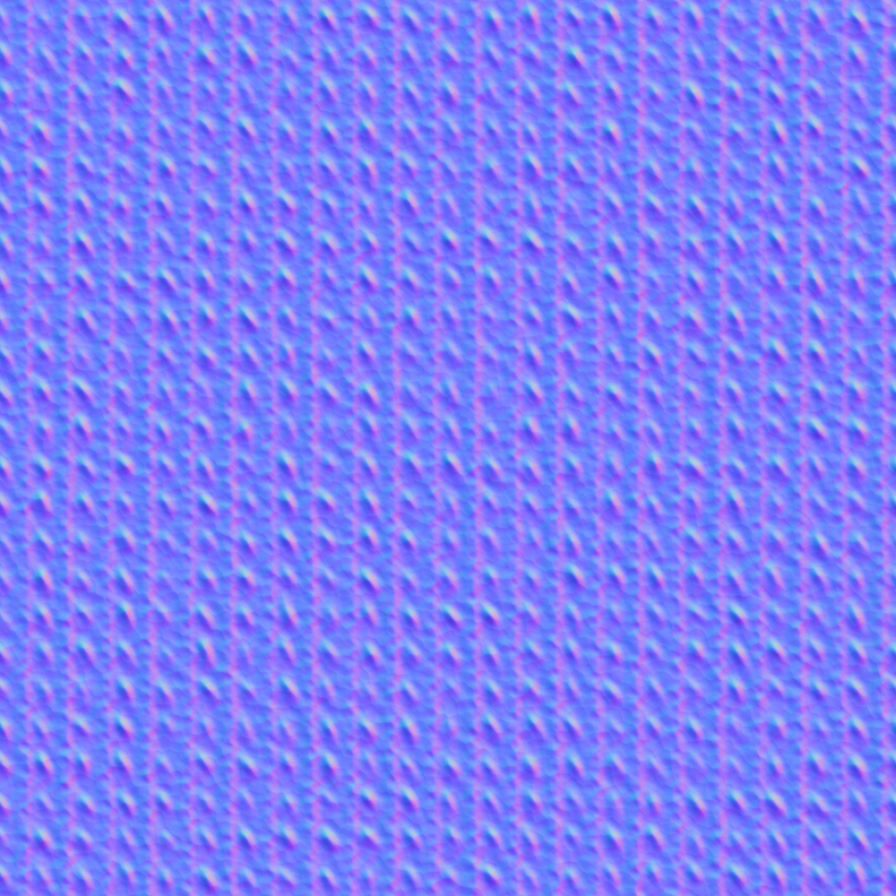
Write a Shadertoy shader that draws this texture map.

```glsl
// Tangent-space normal map of a ribbed knit: upright ribs with slanted yarn strands between them.

const vec2 STITCHES = vec2(22.0, 24.0);   // columns and rows across the tile
const float FUZZ_CELLS = 104.0;
const float TAU = 6.2831853;

vec2 hash2(vec2 p) {
    vec3 q = fract(p.xyx * vec3(0.1031, 0.1030, 0.0973));
    q += dot(q, q.yzx + 33.33);
    return fract((q.xx + q.yz) * q.zy);
}

// Bell curve with a separate width on each side of zero
float skewedBell(float d, float widthBelow, float widthAbove) {
    float s = d / (d < 0.0 ? widthBelow : widthAbove);
    return exp(-0.5 * s * s);
}

// Squared distance to the nearest scattered point, wrapping every `cells`
float cellularNoise(vec2 uv, float cells) {
    vec2 p = uv * cells;
    vec2 base = floor(p);
    float nearest = 2.0;
    for (int j = -1; j <= 1; j++)
    for (int i = -1; i <= 1; i++) {
        vec2 cell = base + vec2(i, j);
        vec2 d = cell + hash2(mod(cell, cells) + 7.0) - p;
        nearest = min(nearest, dot(d, d));
    }
    return nearest;
}

// Layered sines with whole frequencies, so they wrap
float layeredSines(vec2 uv, float maxFrequency) {
    float sum = 0.0;
    for (int i = 0; i < 7; i++) {
        vec2 rnd = hash2(vec2(float(i) * 3.7 + 1.0, 5.0));
        vec2 frequency = floor((rnd * 2.0 - 1.0) * maxFrequency);
        sum += sin(TAU * (dot(frequency, uv) + rnd.x));
    }
    return sum;
}

// Upright ribs: gentle slope on the left, steep on the right, a beaded crest
float ribHeight(vec2 p) {
    float sum = 0.0;
    for (int i = 0; i <= 1; i++) {
        float column = floor(p.x) + float(i);
        vec2 phase = hash2(vec2(mod(column, STITCHES.x), 91.0));
        float beads = sin(TAU * (p.y * 2.75 + phase.x)) + sin(TAU * (p.y * 1.625 + phase.y));
        float d = p.x - column + 0.012 * beads;
        sum += 0.092 * skewedBell(d, 0.235, 0.115);
        sum += 0.010 * beads * skewedBell(d, 0.08, 0.08);
    }
    return sum;
}

// One strand leaning from upper left to lower right: soft body, firm core
float strandHeight(vec2 d, float angle) {
    vec2 axis = vec2(cos(angle), -sin(angle));
    float along = dot(d, axis);
    float across = dot(d, vec2(-axis.y, axis.x)) + 0.25 * along * along;
    float body = skewedBell(across, 0.20, 0.105) * skewedBell(along, 0.22, 0.26);
    float core = skewedBell(across, 0.075, 0.08) * skewedBell(along, 0.13, 0.17);
    return 0.75 * body + 0.42 * core;
}

// All strands near p, each with its own place, lean and strength
float strandsHeight(vec2 p) {
    vec2 base = floor(p);
    float sum = 0.0;
    for (int j = -1; j <= 1; j++)
    for (int i = -1; i <= 1; i++) {
        vec2 cell = base + vec2(i, j);
        vec2 id = mod(cell, STITCHES);
        vec2 jitter = hash2(id + 19.0) - 0.5;
        vec2 variation = hash2(id + 53.0);
        vec2 center = cell + vec2(0.42, 0.53) + jitter * vec2(0.10, 0.16);
        vec2 d = (p - center) * vec2(1.0, STITCHES.x / STITCHES.y);
        float strength = mix(0.078, 0.155, variation.x);
        sum += strength * strandHeight(d, mix(0.88, 1.15, variation.y));
    }
    return sum;
}

// Height in units of one column width
float knitHeight(vec2 uv) {
    vec2 p = uv * STITCHES - vec2(0.63, 0.0);
    p.x += 0.02 * sin(TAU * (uv.y * 5.0 + uv.x * 3.0));
    p.x += 0.014 * sin(TAU * (uv.y * 13.0 - uv.x * 4.0));
    float fuzz = 0.018 * cellularNoise(uv, FUZZ_CELLS);
    float unevenness = 0.0042 * layeredSines(uv, 58.0);
    return ribHeight(p) + strandsHeight(p) + fuzz + unevenness;
}

// Slope by central differences
vec2 knitSlope(vec2 uv, float reach) {
    vec2 e = vec2(reach, 0.0);
    vec2 rise = vec2(knitHeight(uv + e.xy) - knitHeight(uv - e.xy),
                     knitHeight(uv + e.yx) - knitHeight(uv - e.yx));
    return rise / (2.0 * reach * STITCHES.x);
}

void mainImage(out vec4 fragColor, in vec2 fragCoord) {
    vec2 uv = fragCoord / iResolution.xy;
    vec3 normal = normalize(vec3(-knitSlope(uv, 0.0013), 1.0));
    fragColor = vec4(normal * 0.5 + 0.5, 1.0);
}
```
